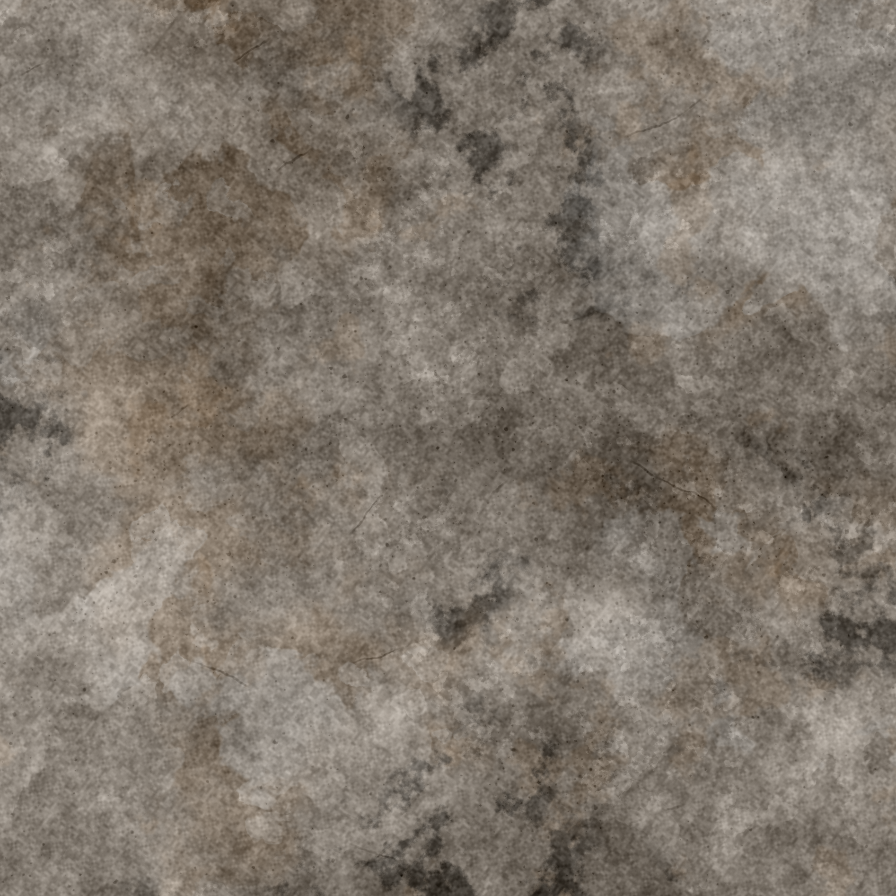
A Shadertoy shader for this texture:

```glsl
// Weathered concrete: mottled grey-brown plaster with pale scabs, dark stains, pits and cracks.
#define BASE_TONE 0.452
#define CLOUD_CONTRAST 0.24
#define MOTTLE_CONTRAST 0.24
#define GRIT_CONTRAST 0.19
#define GRAIN_CONTRAST 0.20
#define SCAB_LIFT 0.058
#define STAIN_DEPTH 0.17
#define OCHRE_AMOUNT 0.6
#define PIT_SCALE 60.0
#define CRACK_COUNT 12

const vec3 WARM_GREY = vec3(0.032, 0.0, -0.038);
const vec3 OCHRE = vec3(0.030, -0.004, -0.038);
const vec3 COOL = vec3(-0.020, 0.0, 0.020);
const mat2 TILT = mat2(0.8, 0.6, -0.6, 0.8);

float hash(vec2 p) {
    vec3 q = fract(vec3(p.xyx) * 0.1031);
    q += dot(q, q.yzx + 33.33);
    return fract((q.x + q.y) * q.z);
}

vec2 hash2(vec2 p) {
    return vec2(hash(p + 17.3), hash(p + 71.9));
}

float noise(vec2 p) {
    vec2 i = floor(p), f = fract(p);
    f = f * f * (3.0 - 2.0 * f);
    return mix(mix(hash(i), hash(i + vec2(1, 0)), f.x),
               mix(hash(i + vec2(0, 1)), hash(i + vec2(1, 1)), f.x), f.y);
}

// Rotated octaves, centred on zero
float fbm(vec2 p) {
    float sum = 0.0, amp = 0.5;
    for (int i = 0; i < 6; i++) {
        sum += amp * (noise(p) - 0.5);
        p = mat2(1.6, 1.2, -1.2, 1.6) * p + 19.7;
        amp *= 0.55;
    }
    return sum;
}

// Pale blotch with a fairly crisp ragged border; y is a thin band just outside it
vec2 scab(vec2 p, float level, float soft) {
    float e = fbm(p) - level;
    return vec2(smoothstep(-soft, soft, e),
                smoothstep(-5.0 * soft, -soft, e) * (1.0 - smoothstep(-soft, soft, e)));
}

// Scattered rounded lichen-like spots
float spots(vec2 p, float share) {
    vec2 cell = floor(p);
    float cover = 0.0;
    for (int y = -1; y <= 1; y++)
    for (int x = -1; x <= 1; x++) {
        vec2 id = cell + vec2(x, y);
        float radius = mix(0.16, 0.52, hash(id + 5.1));
        float d = length((p - id - hash2(id)) * vec2(0.9, 1.1)) - radius;
        float body = smoothstep(0.06, -0.05, d) * (0.75 + 0.4 * smoothstep(-0.2, 0.0, d));
        cover = max(cover, body * step(hash(id + 31.7), share));
    }
    return cover;
}

// Small ragged holes
float pits(vec2 p, float share, float soft) {
    vec2 id = floor(p);
    vec2 rel = fract(p) - 0.25 - 0.5 * hash2(id);
    float radius = mix(0.04, 0.14, pow(hash(id + 9.4), 2.0));
    float d = length(rel) - radius * (0.5 + noise(p * 7.0));
    return smoothstep(soft, -soft, d) * step(hash(id + 53.2), share);
}

// Thin wavering diagonal scratches
float cracks(vec2 p, float pixel) {
    float ink = 0.0;
    p += 0.022 * vec2(fbm(p * 16.0), fbm(p * 16.0 + 40.0));
    for (int i = 0; i < CRACK_COUNT; i++) {
        vec2 seed = vec2(float(i) * 3.7, 8.3);
        float angle = mix(0.25, 0.95, hash(seed)) * (hash(seed + 2.0) < 0.5 ? -1.0 : 1.0);
        float reach = mix(0.03, 0.08, hash(seed + 4.0));
        vec2 dir = vec2(cos(angle), sin(angle));
        vec2 rel = p - hash2(seed);
        float along = dot(rel, dir);
        float across = abs(dot(rel, vec2(-dir.y, dir.x)));
        float fade = 1.0 - smoothstep(0.4 * reach, reach, abs(along));
        ink = max(ink, fade * (1.0 - smoothstep(0.0003, 0.0009 + pixel, across)));
    }
    return ink * smoothstep(0.2, 0.6, noise(p * 45.0));
}

void mainImage(out vec4 fragColor, in vec2 fragCoord) {
    float pixel = 1.0 / iResolution.y;
    vec2 uv = fragCoord * pixel;
    vec2 warped = uv + 0.08 * vec2(fbm(uv * 8.0 + 3.0), fbm(uv * 8.0 + 60.0));

    // Broad clouds, mottling and grit
    float cloud = fbm(warped * vec2(3.2, 4.0) + 11.0);
    float mottle = fbm(uv * 16.0 + 27.0);
    float grit = fbm(TILT * uv * 75.0 + 44.0);
    float tone = BASE_TONE + CLOUD_CONTRAST * cloud + MOTTLE_CONTRAST * mottle + GRIT_CONTRAST * grit;

    // Pale scabs, large and small, and clustered spots
    float wear = 0.5 + 0.9 * smoothstep(-0.15, 0.15, fbm(uv * 7.0 + 90.0));
    vec2 large = scab(warped * 5.6 + 35.0, 0.06, 0.016);
    vec2 small = scab(warped * 13.0 + 71.0, 0.10, 0.022);
    float cluster = smoothstep(0.0, 0.1, fbm(uv * 4.0 + 130.0));
    float spot = cluster * spots(warped * 23.0 + 0.7 * fbm(uv * 45.0), 0.36);
    float pale = max(max(large.x, 0.8 * small.x), spot);
    tone += SCAB_LIFT * wear * pale - 0.024 * (large.y + 0.6 * small.y) * (1.0 - pale);

    // Crumbled light flakes
    float flakeZone = smoothstep(0.04, 0.14, fbm(uv * 5.0 + 160.0));
    tone += 0.075 * flakeZone * smoothstep(0.09, 0.16, fbm(uv * 55.0 + 7.0));

    // Sooty stains broken up by fine texture
    float stainZone = smoothstep(0.02, 0.16, fbm(warped * 3.6 + 210.0));
    float stainDetail = fbm(warped * 19.0 + 240.0) + 0.55 * fbm(uv * 60.0);
    float stain = stainZone * smoothstep(0.0, 0.19, stainDetail);
    tone -= STAIN_DEPTH * stain;

    // Grain, pits and cracks
    float grain = 0.65 * noise(TILT * uv * 330.0) + 0.35 * noise(TILT * uv.yx * 190.0 + 5.0) - 0.5;
    tone += GRAIN_CONTRAST * grain;
    float pitZone = 0.03 + 0.22 * smoothstep(-0.03, 0.17, fbm(uv * 5.0 + 300.0));
    tone -= 0.14 * pits(TILT * uv * PIT_SCALE, pitZone, PIT_SCALE * pixel);
    tone -= 0.12 * pits(uv * PIT_SCALE * 1.7 + 13.0, 1.6 * pitZone, PIT_SCALE * 1.4 * pixel);
    tone -= 0.11 * cracks(uv, pixel);

    // Warm grey, ochre seepage on bare areas, cooler scabs and stains
    float ochre = smoothstep(0.02, 0.2, fbm(warped * 5.0 + 350.0)) * (1.0 - 0.7 * pale);
    float rust = smoothstep(0.15, 0.25, fbm(uv * 13.0 + 410.0));
    float cool = 0.4 * large.x * smoothstep(-0.05, 0.15, fbm(uv * 4.0 + 380.0)) + 0.5 * stain;
    vec3 color = vec3(tone) + WARM_GREY + COOL * cool;
    color += OCHRE * OCHRE_AMOUNT * (ochre + 0.7 * rust * (1.0 - stain));
    fragColor = vec4(clamp(color, 0.0, 1.0), 1.0);
}
```
